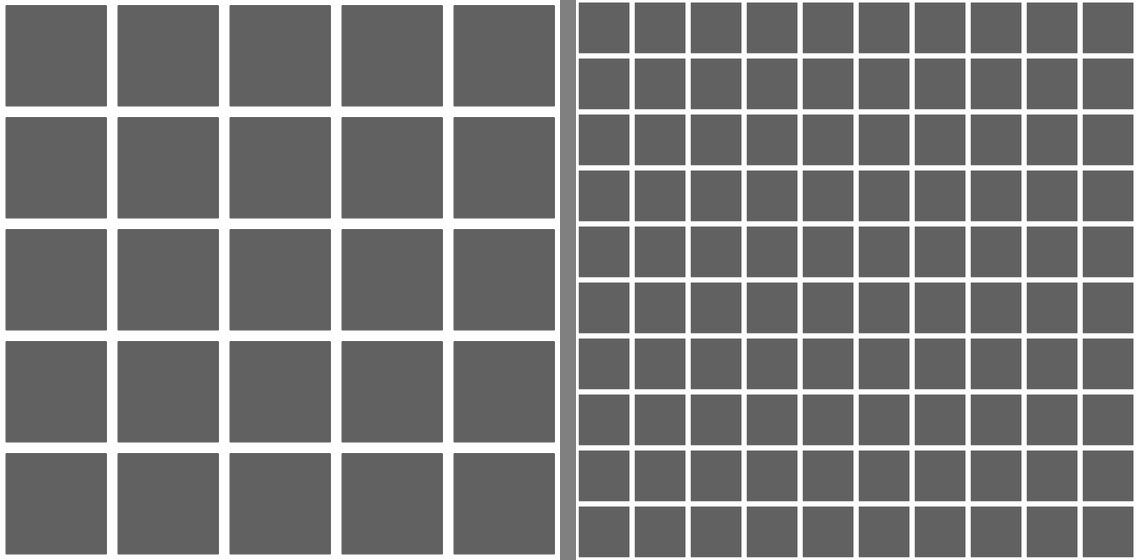
Left: one tile. Right: repeated 2 by 2.
This pattern is drawn by a three.js fragment shader. Its source:

```glsl
varying vec2 vUv;

const float REPEATS = 5.0;              // tiles across and down
const float TILE_SIZE = 0.906;          // tile side, as a share of its cell
const float CORNER_RADIUS = 0.01;       // in cells
const vec2 TILE_CENTER = vec2(0.502);   // within the cell
const vec3 TILE_COLOR = vec3(0.38);
const vec3 GROUT_COLOR = vec3(1.0);

// Signed distance to a rounded square centred on the origin
float roundedSquare(vec2 p, float halfSide, float radius) {
  vec2 d = abs(p) - (halfSide - radius);
  return length(max(d, 0.0)) + min(max(d.x, d.y), 0.0) - radius;
}

void main() {
  // Square grid of cells
  vec2 grid = vUv * REPEATS;
  vec2 p = fract(grid) - TILE_CENTER;

  // Tile with an edge smoothed over one pixel
  float dist = roundedSquare(p, 0.5 * TILE_SIZE, CORNER_RADIUS);
  float pixel = max(fwidth(grid.x), fwidth(grid.y));
  float tile = clamp(0.5 - dist / pixel, 0.0, 1.0);

  gl_FragColor = vec4(mix(GROUT_COLOR, TILE_COLOR, tile), 1.0);
}
```
